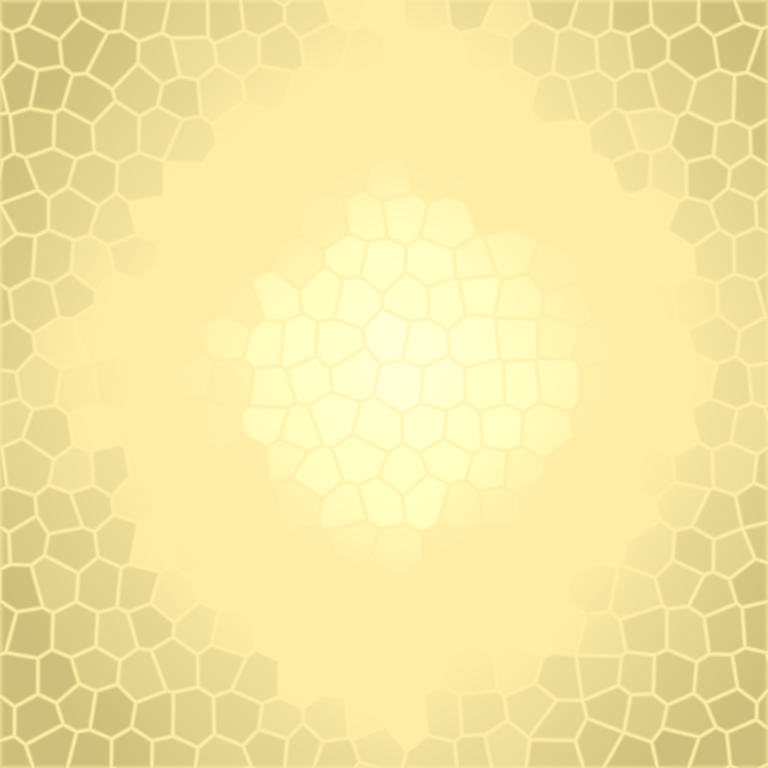
Reproduce this background procedurally as a Shadertoy shader.

```glsl
#define CELLS 18.6
#define JITTER 0.5
#define ROW_SHIFT 0.4
#define GROUT_WIDTH 0.045
#define GLOW_CENTER vec2(0.52, 0.52)
#define GLOW_POWER 1.5
#define TONE_JITTER 0.07
#define GROUT_COLOR vec3(1.0, 0.93, 0.65)
#define SHADE_COLOR vec3(0.81, 0.75, 0.485)
#define LIGHT_COLOR vec3(1.0, 1.0, 0.76)
#define CORE_COLOR vec3(1.0, 1.0, 0.84)

vec2 hash2(vec2 p) {
    vec3 q = fract(p.xyx * vec3(0.1031, 0.1030, 0.0973));
    q += dot(q, q.yzx + 33.33);
    return fract((q.xx + q.yz) * q.zy);
}

// Jittered seed of a cell in a grid with staggered rows
vec2 seedPoint(vec2 cell) {
    float shift = ROW_SHIFT * mod(cell.y, 2.0);
    return cell + 0.5 + vec2(shift, 0.0) + JITTER * (hash2(cell) - 0.5);
}

// Finds the nearest seed and its cell; returns the distance to the cell border
float voronoi(vec2 p, out vec2 nearest, out vec2 nearestCell) {
    vec2 base = floor(p);
    float best = 1e3;
    for (int y = -2; y <= 2; y++)
    for (int x = -2; x <= 2; x++) {
        vec2 cell = base + vec2(x, y);
        vec2 seed = seedPoint(cell);
        float d = dot(seed - p, seed - p);
        if (d < best) {
            best = d;
            nearest = seed;
            nearestCell = cell;
        }
    }
    float border = 1e3;
    for (int y = -2; y <= 2; y++)
    for (int x = -2; x <= 2; x++) {
        vec2 seed = seedPoint(nearestCell + vec2(x, y));
        vec2 across = seed - nearest;
        if (dot(across, across) > 1e-4)
            border = min(border, dot(0.5 * (seed + nearest) - p, normalize(across)));
    }
    return border;
}

// Rounded diamond distance
float diamond(vec2 p) {
    vec2 a = pow(abs(p), vec2(GLOW_POWER));
    return pow(a.x + a.y, 1.0 / GLOW_POWER);
}

void mainImage(out vec4 fragColor, in vec2 fragCoord) {
    vec2 uv = fragCoord / iResolution.xy;
    vec2 gridShift = vec2(0.16, 0.18);
    vec2 seed, cell;
    float border = voronoi(uv * CELLS + gridShift, seed, cell);
    float tone = hash2(cell + 71.0).x - 0.5;

    // Each tile takes its tone mostly from its seed, blended with the local glow
    vec2 sampleAt = mix(uv, (seed - gridShift) / CELLS, 0.5) - GLOW_CENTER;
    float glowRadius = diamond(sampleAt) + 0.6 * TONE_JITTER * tone;
    float shadeRadius = diamond(sampleAt * vec2(1.0, 0.86)) + TONE_JITTER * tone;

    // Shaded rim, plain middle ring and bright heart
    float shade = smoothstep(0.37, 0.44, shadeRadius)
                * clamp((shadeRadius - 0.37) / 0.27, 0.0, 1.0);
    float light = 1.0 - smoothstep(0.15, 0.28, glowRadius);
    float core = 1.0 - smoothstep(0.0, 0.17, glowRadius);
    vec3 tile = mix(GROUT_COLOR, SHADE_COLOR, shade);
    tile = mix(tile, mix(LIGHT_COLOR, CORE_COLOR, core), light);

    // Soft grout, fainter where the light shines through
    float softness = 0.035 + 0.5 * CELLS / iResolution.y;
    float grout = 1.0 - smoothstep(GROUT_WIDTH - softness, GROUT_WIDTH + softness, border);
    grout *= 1.0 - 0.35 * light - 0.2 * core;

    // Thin pale frame along the canvas border
    vec2 inset = min(uv, 1.0 - uv);
    float frame = 0.5 * (1.0 - smoothstep(0.0, 0.006, min(inset.x, inset.y)));
    fragColor = vec4(mix(tile, GROUT_COLOR, max(grout, frame)), 1.0);
}
```
